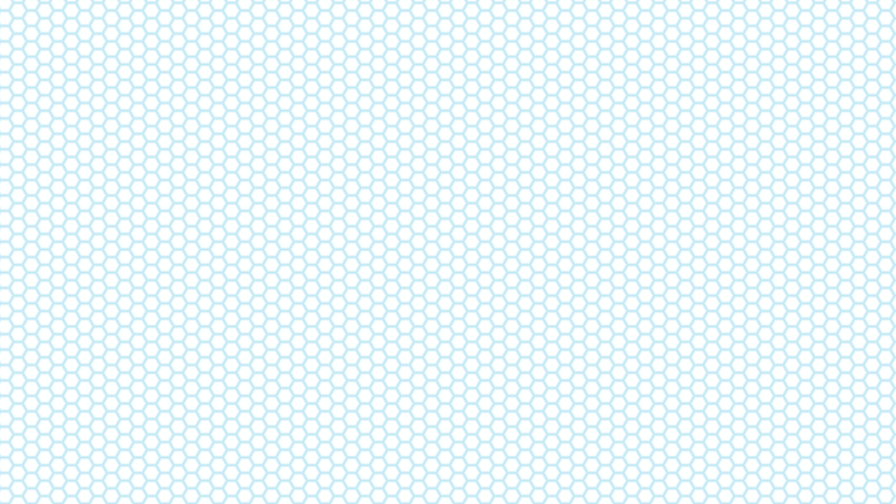
Reproduce this pattern procedurally as a Shadertoy shader.

```glsl
// A fine honeycomb of pale blue lines on white, with flat-topped regular cells.
// Two interleaved rectangular grids give the nearest cell centre; the distance
// to that cell's border then sets the soft line.

#define ROWS 32.7                        // cells down the canvas height
#define LINE_HALF 0.079                  // half line width, in cell heights
#define SOFTNESS 0.11                    // half width of the soft line edge
#define ORIGIN vec2(0.7245, 0.551)       // one cell centre, in canvas heights
#define LINE_COLOR vec3(0.74, 0.905, 0.955)
#define FILL_COLOR vec3(0.995, 1.0, 1.0)

const vec2 PERIOD = vec2(1.7320508, 1.0);
const vec2 SLANT_NORMAL = vec2(0.8660254, 0.5);

// Offset from the nearest centre of a hexagonal lattice
vec2 cellOffset(vec2 p) {
    vec2 a = mod(p, PERIOD) - 0.5 * PERIOD;
    vec2 b = mod(p - 0.5 * PERIOD, PERIOD) - 0.5 * PERIOD;
    return dot(a, a) < dot(b, b) ? a : b;
}

// Distance inward from the border of a unit-height, flat-topped hexagon
float borderDistance(vec2 offset) {
    vec2 q = abs(offset);
    return 0.5 - max(q.y, dot(q, SLANT_NORMAL));
}

void mainImage(out vec4 fragColor, in vec2 fragCoord) {
    vec2 p = (fragCoord / iResolution.y - ORIGIN) * ROWS;
    float edge = borderDistance(cellOffset(p));

    // Soft line, never sharper than one pixel
    float blur = max(SOFTNESS, 0.5 * ROWS / iResolution.y);
    float fill = smoothstep(LINE_HALF - blur, LINE_HALF + blur, edge);
    fragColor = vec4(mix(LINE_COLOR, FILL_COLOR, fill), 1.0);
}
```
